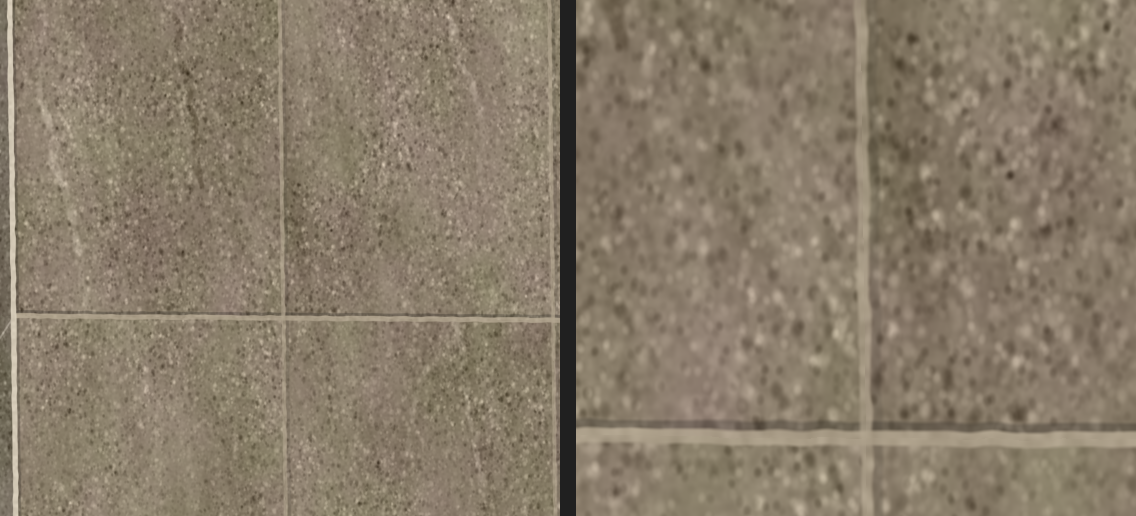
Left, the full canvas; right, a detail of the centre.
A WebGL 1 fragment shader for this texture:

```glsl
precision highp float;
// Brown-grey stone wall tiles, two columns by two rows, with pale grout.
// Cellular flecks and stretched noise make the stone; wobbling segments
// make its veins, and slightly skewed grid lines make the joints.
uniform vec2 u_resolution;

float hash(vec2 p) {
  vec3 q = fract(p.xyx * 0.1031);
  q += dot(q, q.yzx + 33.33);
  return fract((q.x + q.y) * q.z);
}

float noise(vec2 p) {
  vec2 i = floor(p), f = fract(p);
  f = f * f * (3.0 - 2.0 * f);
  return mix(mix(hash(i), hash(i + vec2(1, 0)), f.x),
             mix(hash(i + vec2(0, 1)), hash(i + 1.0), f.x), f.y);
}

float fbm(vec2 p) {
  float sum = 0.0, amp = 0.5;
  for (int i = 0; i < 4; i++) {
    sum += amp * noise(p);
    p = p * 2.03 + 17.3;
    amp *= 0.5;
  }
  return sum / 0.9375;
}

// Cellular grains: mostly faint, a few strongly dark or light
float flecks(vec2 p) {
  vec2 cell = floor(p);
  float sum = 0.0;
  for (int j = -1; j <= 1; j++) {
    for (int i = -1; i <= 1; i++) {
      vec2 id = cell + vec2(i, j);
      vec2 d = p - id - vec2(hash(id + 7.1), hash(id + 91.7));
      float tone = hash(id + 43.0) * 2.0 - 1.0;
      float lean = hash(id + 62.0) - 0.5;
      d = vec2(d.x + d.y * lean, d.y * 0.8 - d.x * lean);
      sum += tone * tone * tone * (1.0 - smoothstep(0.1, 0.75, length(d)));
    }
  }
  return sum;
}

// Broken mineral vein from a to b
float vein(vec2 p, vec2 a, vec2 b, float width) {
  p.x += 0.018 * (noise(p.yy * vec2(19, 0) + 3.0) - 0.5)
       + 0.007 * (noise(p * 75.0) - 0.5);
  vec2 ab = b - a;
  float t = clamp(dot(p - a, ab) / dot(ab, ab), 0.0, 1.0);
  float d = length(p - a - ab * t);
  float broken = smoothstep(0.2, 0.65, noise(p * vec2(70, 38) + 8.0));
  return (1.0 - smoothstep(width * 0.3, width, d)) * mix(0.3, 1.0, broken);
}

// Soft-edged bar around distance zero
float bar(float d, float halfWidth) {
  return 1.0 - smoothstep(halfWidth - 0.0016, halfWidth + 0.0016, abs(d));
}

void main() {
  vec2 p = gl_FragCoord.xy / u_resolution * vec2(1.085, 1.0);

  // Joint positions, with a slight camera skew
  float u = (p.x + 0.012 * p.y - 0.031) / 0.5225;
  float joint = floor(u + 0.5);
  float wobble = 0.0022 * (noise(p * 65.0) - 0.5);
  float dx = (u - joint) * 0.5225 + wobble;
  float dy = p.y - 0.388 + 0.008 * p.x + wobble;
  vec2 tile = vec2(floor(u), step(0.0, dy));

  // Broad tone, differing between tiles, with upright streaks
  vec2 q = p + tile * vec2(3.7, 5.3);
  float cloud = fbm(q * vec2(7, 4)) - 0.5;
  float streak = fbm(q * vec2(32, 6) + vec2(q.y * 5.0, 0)) - 0.5;
  float tone = 0.11 * cloud + 0.10 * streak;
  tone += 0.022 * (hash(tile + 5.0) - 0.5);
  tone += 0.035 * tile.y * smoothstep(0.5, 1.05, p.x);
  tone -= 0.055 * tile.y * (1.0 - smoothstep(0.03, 0.2, p.x + 0.15 * p.y));
  vec3 color = vec3(0.535, 0.485, 0.412) + tone;

  // Olive and rosy patches
  float tint = fbm(q * vec2(11, 8) + 31.0) - 0.5;
  color += tint * vec3(-0.03, 0.018, -0.045);

  // Stone grain, gathered in patches
  float patches = 0.55 + 0.9 * noise(q * vec2(14, 9) + 12.0);
  float grain = 0.12 * flecks(q * vec2(118, 105))
              + 0.09 * flecks(q * vec2(190, 175) + 40.0);
  grain += 0.05 * (noise(q * 210.0) - 0.5);
  color += grain * patches * vec3(1.0, 0.98, 0.94);

  // Pale veins, then one dark fissure
  float pale = 0.9 * vein(p, vec2(0.074, 0.82), vec2(0.162, 0.51), 0.012);
  pale += 0.35 * vein(p, vec2(0.08, 0.97), vec2(0.074, 0.82), 0.009);
  pale += 0.35 * vein(p, vec2(0.162, 0.51), vec2(0.17, 0.41), 0.009);
  pale += 0.75 * vein(p, vec2(0.86, 0.975), vec2(0.925, 0.79), 0.010);
  pale += 0.40 * vein(p, vec2(0.925, 0.79), vec2(0.94, 0.62), 0.009);
  pale += 0.80 * vein(p, vec2(0.879, 0.38), vec2(0.944, 0.03), 0.009);
  pale += 0.45 * vein(p, vec2(0.82, 0.29), vec2(0.77, 0.0), 0.008);
  color += 0.13 * min(pale, 1.0);
  color -= 0.10 * vein(p, vec2(0.335, 0.97), vec2(0.395, 0.64), 0.009);

  // Grey neighbouring tile beyond the left joint, with a thin scratch
  float inside = smoothstep(-0.002, 0.002, u * 0.5225);
  color = mix(color * vec3(0.87, 0.89, 0.91), color, inside);
  float scratch = bar((p.y - 0.345 - 1.55 * p.x) * 0.54, 0.0018);
  color += 0.17 * scratch * (1.0 - inside);

  // Contact shadows above the horizontal joint and beside the uprights
  float first = 1.0 - step(0.5, abs(joint));
  color *= 1.0 - 0.22 * inside * bar(dy - 0.0075, 0.003);
  color *= 1.0 - mix(0.10, 0.20, first) * bar(dx - 0.0075, 0.003);

  // Grout: strong left joint, worn and dimmer elsewhere
  float wear = noise(p * vec2(60, 90) + 6.0);
  float crumbs = 0.07 * (noise(p * 150.0 + 9.0) - 0.5);
  vec3 dusty = vec3(0.69, 0.64, 0.555) + crumbs;
  vec3 bright = vec3(0.84, 0.80, 0.725) + crumbs;
  color = mix(color, dusty, inside * bar(dy, 0.0048) * (0.7 + 0.3 * wear));
  float upright = bar(dx, mix(0.0036, 0.0052, first));
  float cover = mix(0.45 + 0.5 * wear, 0.97, first);
  color = mix(color, mix(dusty, bright, first), upright * cover);

  gl_FragColor = vec4(clamp(color, 0.0, 1.0), 1.0);
}
```
